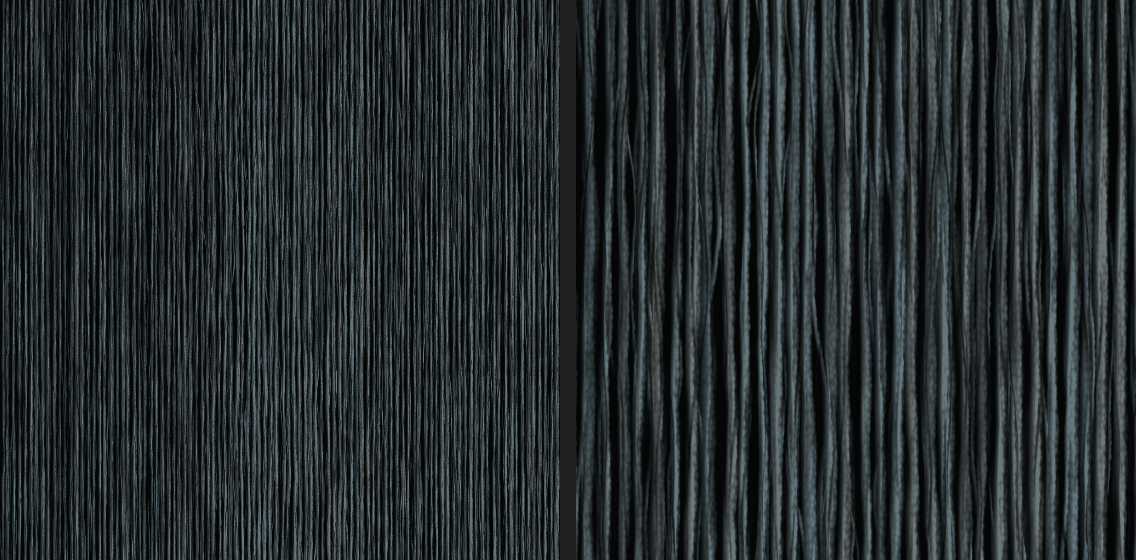
Left, the full canvas; right, a detail of the centre.
This texture is drawn by a Shadertoy shader. Its source:

```glsl
const vec3 GROOVE_COLOR = vec3(0.014, 0.023, 0.025);
const vec3 COOL_CREST = vec3(0.315, 0.372, 0.392);
const vec3 WARM_CREST = vec3(0.340, 0.374, 0.378);

float hash(float n) {
    return fract(sin(n * 127.1 + 3.7) * 43758.5);
}

vec2 hash2(vec2 p) {
    float n = dot(p, vec2(1.0, 57.3));
    return vec2(hash(n), hash(n + 19.9));
}

// Layered sines, roughly -1 to 1, different for each seed
float waves(float t, float seed) {
    float phase = 6.283 * hash(seed);
    return 0.5 * sin(t + phase)
         + 0.3 * sin(t * 2.37 + phase * 3.1)
         + 0.2 * sin(t * 5.83 + phase * 5.7);
}

// Distance to the nearest scattered point
float cellular(vec2 p) {
    vec2 cell = floor(p);
    float nearest = 2.0;
    for (int j = -1; j <= 1; j++) {
        for (int i = -1; i <= 1; i++) {
            vec2 id = cell + vec2(i, j);
            nearest = min(nearest, length(id + hash2(id) - p));
        }
    }
    return nearest;
}

// Wandering vertical strands: x = height, y = random tint of the top strand
vec2 strands(vec2 uv, float count, float halfWidth, float wander, float fade, float seed) {
    float x = uv.x * count;
    float cell = floor(x);
    vec2 top = vec2(0.0, 0.5);
    for (int i = -2; i <= 2; i++) {
        float id = cell + float(i);
        float key = id + seed;
        float center = id + 0.5 + 0.3 * (hash(key) - 0.5);
        center += wander * waves(uv.y * 10.0, key + 31.3);
        float width = halfWidth * mix(0.7, 1.25, hash(key + 7.7));
        width *= 1.0 + 0.2 * waves(uv.y * 24.0, key + 53.1);
        float swell = 0.5 + 0.5 * waves(uv.y * 17.0, key + 71.9);
        float crest = mix(0.72, 1.1, hash(key + 11.1)) * mix(1.0, swell, fade);
        // Steeper on the right flank than on the left
        float offset = x - center;
        float flank = abs(offset) / (width * (offset > 0.0 ? 0.8 : 1.15));
        float height = crest * (1.0 - smoothstep(0.0, 1.0, flank));
        if (height > top.x) top = vec2(height, hash(key + 91.7));
    }
    return top;
}

void mainImage(out vec4 fragColor, in vec2 fragCoord) {
    vec2 uv = fragCoord / iResolution.y;

    // Leathery grain: long slivers and fine specks
    float sliver = cellular(uv * vec2(330.0, 42.0));
    float speck = cellular(uv * vec2(430.0, 230.0) + 40.0);

    // Gentle lean in disturbed patches, slightly rough edges everywhere
    float disturbed = smoothstep(-0.2, 0.7, waves(uv.x * 7.0 + uv.y * 2.0, 4.0));
    vec2 bent = uv;
    bent.x += 0.0013 * disturbed * waves(uv.y * 8.0 + uv.x * 24.0, 2.0);
    bent.x += 0.0009 * (sliver - 0.5) + 0.0006 * (speck - 0.5);

    // Pointed ridges, slanting broken fibres and hair-thin filaments
    vec2 ridge = strands(bent, 98.0, 0.49, mix(0.07, 0.22, disturbed), 0.4, 0.0);
    float fibre = strands(bent, 121.0, 0.25, mix(0.5, 1.1, disturbed), 1.0, 300.0).x;
    float filament = strands(bent, 235.0, 0.40, 0.55, 0.8, 500.0).x;
    float crease = strands(bent, 170.0, 0.24, 0.9, 0.8, 700.0).x;
    float height = max(ridge.x, 0.8 * fibre);
    height *= 0.9 + 0.45 * filament;
    height += 0.12 * filament;
    height *= 1.0 - 0.75 * crease;
    height *= 1.5 - 0.38 * sliver - 0.5 * speck;

    // Soft light, dimmer at the upper left
    float light = mix(0.87, 1.07, smoothstep(0.0, 0.55, uv.x));
    light *= mix(1.05, 0.93, uv.y);
    light *= 1.0 + 0.04 * waves(uv.x * 34.0 + uv.y, 15.0);

    // Deep grooves fall to near black
    height = clamp(1.25 * height * light - 0.08, 0.0, 1.25);
    vec3 crestColor = mix(COOL_CREST, WARM_CREST, smoothstep(0.3, 1.0, ridge.y));
    fragColor = vec4(mix(GROOVE_COLOR, crestColor, height), 1.0);
}
```
